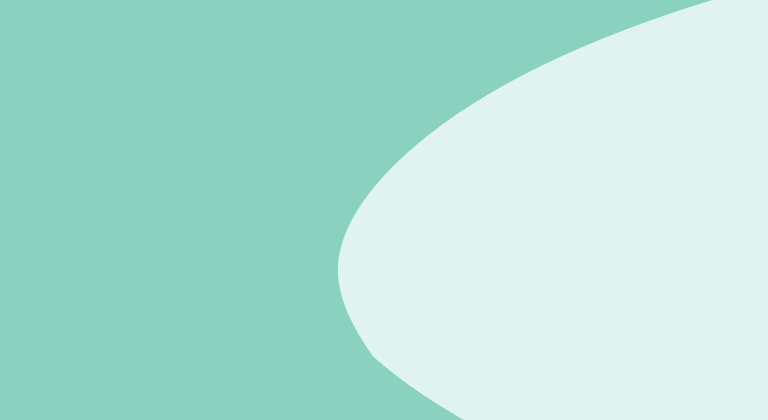
Reproduce this background procedurally as a WebGL 1 fragment shader.

```glsl
precision highp float;
// A pale mint rounded form sweeping in from the right over a flat teal field.

uniform vec2 u_resolution;

const vec3 TEAL = vec3(0.541, 0.820, 0.749);
const vec3 PALE_MINT = vec3(0.878, 0.951, 0.935);

// Leftmost point of the form, as a fraction of the canvas
const vec2 NOSE = vec2(0.440, 0.358);
// Drop below the nose at which the lower arc turns into the tail
const float TAIL_DROP = 0.206;

// Widening above the nose
float upperSweep(float rise) {
  return rise * rise * (1.438 + rise * (1.573 * rise - 1.409));
}

// Widening below the nose: a round arc, then a flatter flared tail
float lowerSweep(float drop) {
  float arcDrop = min(drop, TAIL_DROP);
  float tailDrop = max(drop - TAIL_DROP, 0.0);
  float arc = arcDrop * arcDrop * (1.345 - 1.33 * arcDrop);
  return arc + tailDrop * (0.604 + 1.16 * tailDrop);
}

// Horizontal position of the outline at height y
float outlineX(float y) {
  float rise = y - NOSE.y;
  return NOSE.x + (rise > 0.0 ? upperSweep(rise) : lowerSweep(-rise));
}

// Approximate signed distance to the outline in pixels, positive inside
float outlineDistance(vec2 uv, vec2 resolution) {
  float stepY = 0.5 / resolution.y;
  float slope = (outlineX(uv.y + stepY) - outlineX(uv.y - stepY)) * resolution.x;
  float offset = (uv.x - outlineX(uv.y)) * resolution.x;
  return offset / sqrt(1.0 + slope * slope);
}

void main() {
  vec2 uv = gl_FragCoord.xy / u_resolution;
  float coverage = clamp(outlineDistance(uv, u_resolution) + 0.5, 0.0, 1.0);
  gl_FragColor = vec4(mix(TEAL, PALE_MINT, coverage), 1.0);
}
```
